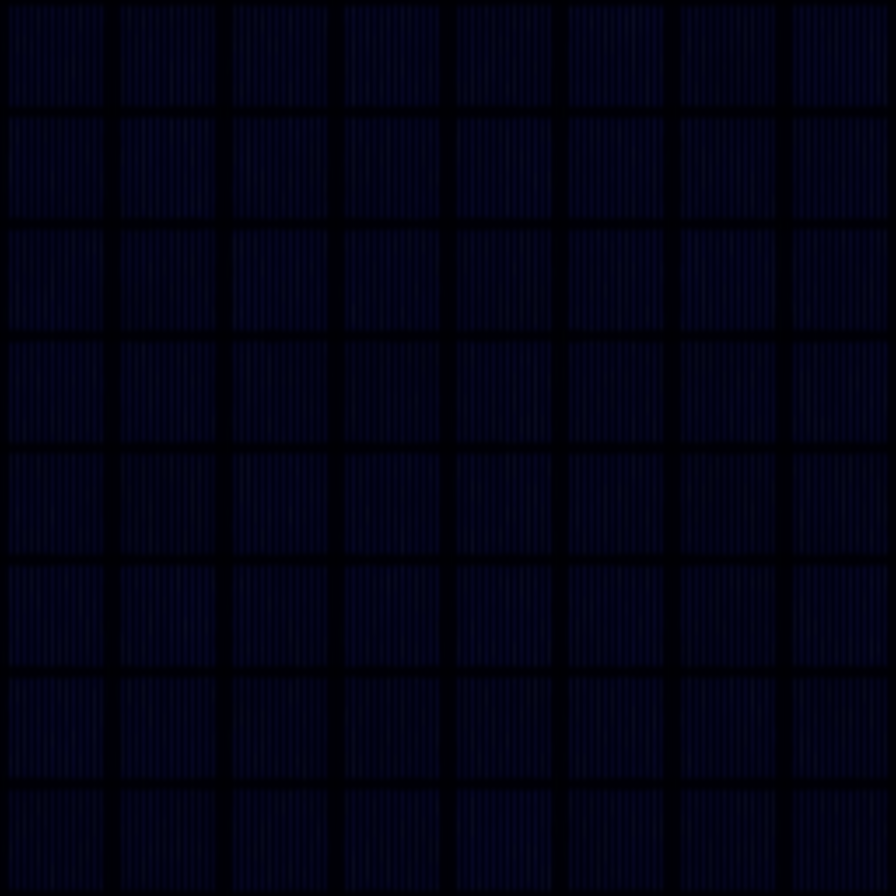
Reproduce this texture procedurally as a WebGL 1 fragment shader.

```glsl
precision highp float;

uniform vec2 u_resolution;

#define TILES 8.0
#define RIDGES_PER_TILE 16.0
#define SEAM_HALF_WIDTH vec2(0.075, 0.055)
#define SEAM_SOFTNESS vec2(0.035, 0.04)
#define SEAM_WOBBLE 0.016
#define RIDGE_WEAR 0.55
#define TILE_VARIATION 0.14
#define SEAM_COLOR vec3(0.0, 0.0, 0.022)
#define GROOVE_COLOR vec3(0.0, 0.004, 0.068)
#define RIDGE_COLOR vec3(0.018, 0.02, 0.122)
#define GREY_THREAD vec3(0.035, 0.045, 0.105)

float hash(vec2 p) {
  vec3 q = fract(vec3(p.xyx) * 0.1031);
  q += dot(q, q.yzx + 33.33);
  return fract((q.x + q.y) * q.z);
}

float noise(vec2 p) {
  vec2 cell = floor(p);
  vec2 f = fract(p);
  f = f * f * (3.0 - 2.0 * f);
  float low = mix(hash(cell), hash(cell + vec2(1.0, 0.0)), f.x);
  float high = mix(hash(cell + vec2(0.0, 1.0)), hash(cell + 1.0), f.x);
  return mix(low, high, f.y);
}

// Ribbed cloth: upright threads whose strength drifts along their length
vec3 ribbedCloth(vec2 grid, float pixel) {
  float thread = grid.x * RIDGES_PER_TILE;
  float id = floor(thread);
  float profile = 0.5 - 0.5 * cos(6.28318 * thread);
  float resolved = 1.0 - smoothstep(0.35, 0.7, pixel * RIDGES_PER_TILE);
  profile = mix(0.5, profile, resolved);

  float along = noise(vec2(id * 7.0 + 0.5, grid.y * 9.0));
  float perThread = hash(vec2(id, 41.0));
  float strength = 1.0 - RIDGE_WEAR * mix(along, perThread, 0.5);
  float grey = smoothstep(0.55, 0.9, noise(vec2(id * 3.0, grid.y * 5.0 + 70.0)));

  vec3 ridge = mix(RIDGE_COLOR, GREY_THREAD, 0.6 * grey);
  return mix(GROOVE_COLOR, ridge, profile * strength * 1.2);
}

// Coverage of the upright (x) and level (y) seams centred on tile borders
vec2 seamCoverage(vec2 grid, float pixel) {
  vec2 wobble = vec2(noise(grid.yx * vec2(7.0, 3.0)),
                     noise(grid * vec2(7.0, 3.0) + 50.0)) - 0.5;
  vec2 toBorder = 0.5 - abs(fract(grid) - 0.5);
  toBorder += wobble * SEAM_WOBBLE;
  vec2 soft = max(SEAM_SOFTNESS, vec2(pixel));
  return 1.0 - smoothstep(SEAM_HALF_WIDTH - soft, SEAM_HALF_WIDTH + soft, toBorder);
}

void main() {
  vec2 uv = gl_FragCoord.xy / u_resolution;
  vec2 grid = uv * TILES;
  float pixel = TILES / min(u_resolution.x, u_resolution.y);

  // Cloth with slight tone shifts between tiles and in broad patches
  vec3 color = ribbedCloth(grid, pixel);
  float tileTone = hash(floor(grid) + 17.0) - 0.5;
  float patchTone = noise(grid * 2.3 + 9.0) - 0.5;
  color *= 1.0 + TILE_VARIATION * (tileTone + patchTone);

  // Dark seams, deepest where they cross
  vec2 seams = seamCoverage(grid, pixel);
  float seam = 1.0 - (1.0 - seams.x) * (1.0 - seams.y);
  vec3 seamColor = SEAM_COLOR * (1.0 - 0.6 * seams.x * seams.y);
  color = mix(color, seamColor, 0.93 * seam);

  gl_FragColor = vec4(color, 1.0);
}
```
